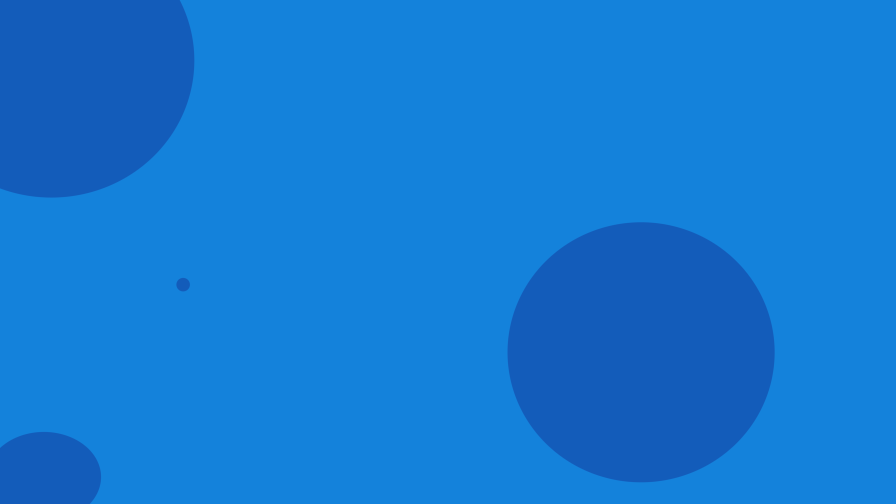
This background is drawn by a Shadertoy shader. Its source:

```glsl
// Approximate signed distance to an axis-aligned ellipse
float ellipseDistance(vec2 p, vec2 center, vec2 radii) {
    vec2 q = (p - center) / radii;
    float k = length(q);
    float gradient = length(q / radii);
    return k * (k - 1.0) / max(gradient, 1e-4);
}

void mainImage(out vec4 fragColor, in vec2 fragCoord) {
    // Canvas height is one unit
    vec2 p = fragCoord / iResolution.y;
    float pixel = 1.0 / iResolution.y;

    vec3 skyBlue = vec3(0.08, 0.51, 0.86);
    vec3 deepBlue = vec3(0.075, 0.36, 0.73);

    // Union of the four flat spots
    float spots = ellipseDistance(p, vec2(0.102, 0.880), vec2(0.2836, 0.272));
    spots = min(spots, ellipseDistance(p, vec2(1.272, 0.301), vec2(0.265, 0.258)));
    spots = min(spots, ellipseDistance(p, vec2(0.087, 0.0535), vec2(0.1135, 0.0895)));
    spots = min(spots, length(p - vec2(0.3634, 0.4352)) - 0.0134);

    float coverage = 1.0 - smoothstep(-0.7 * pixel, 0.7 * pixel, spots);
    fragColor = vec4(mix(skyBlue, deepBlue, coverage), 1.0);
}
```
